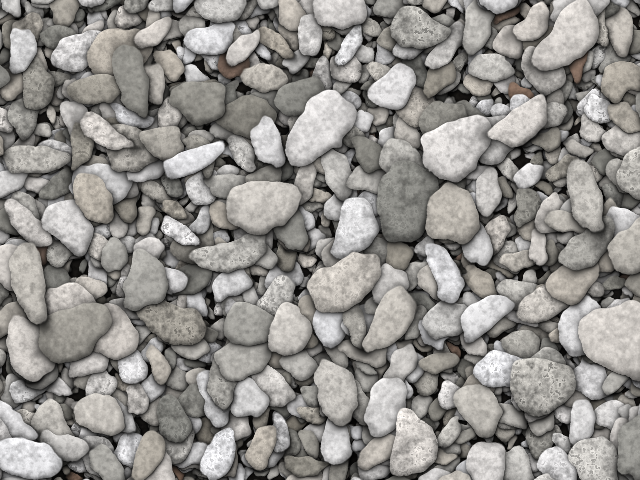
A WebGL 1 fragment shader for this texture:

```glsl
precision highp float;
// A beach of pale grey, weathered pebbles piled in layers under soft daylight.
uniform vec2 u_resolution;

const int LAYERS = 6;
const float SMALLEST_CELL = 0.033;
const float LAYER_GROWTH = 1.31;
const vec2 LIGHT_DIR = vec2(-0.34, 0.94);

const vec3 GAP = vec3(0.12, 0.11, 0.10);
const vec3 SLATE = vec3(0.48, 0.48, 0.46);
const vec3 STONE = vec3(0.76, 0.75, 0.73);
const vec3 CHALK = vec3(0.90, 0.90, 0.91);
const vec3 TAN = vec3(0.72, 0.66, 0.58);
const vec3 RUST = vec3(0.50, 0.38, 0.31);

vec4 hash4(vec2 p) {
  vec4 q = fract(p.xyxy * vec4(0.1031, 0.1030, 0.0973, 0.1099));
  q += dot(q, q.wzxy + 33.33);
  return fract((q.xxyz + q.yzzw) * q.zywx);
}

float noise(vec2 p) {
  vec2 i = floor(p), f = fract(p);
  f = f * f * (3.0 - 2.0 * f);
  float low = mix(hash4(i).x, hash4(i + vec2(1.0, 0.0)).x, f.x);
  float high = mix(hash4(i + vec2(0.0, 1.0)).x, hash4(i + 1.0).x, f.x);
  return mix(low, high, f.y);
}

float fbm(vec2 p) {
  float sum = 0.0, amp = 0.5;
  for (int i = 0; i < 3; i++) {
    sum += amp * noise(p);
    p = mat2(1.6, 1.2, -1.2, 1.6) * p + 7.3;
    amp *= 0.6;
  }
  return sum / 0.98;
}

// Relative radius of a rounded, bent and lumpy outline: 1.0 on the edge.
float pebbleRadius(vec2 q, vec4 rnd) {
  q.y += (rnd.x - 0.5) * 0.7 * (q.x * q.x - 0.35);
  float angle = atan(q.y, q.x + 0.0001);
  vec2 powered = pow(abs(q) + 0.0001, vec2(2.3));
  float lumps = 0.08 * sin(2.0 * angle + 6.28 * rnd.y)
              + 0.08 * sin(3.0 * angle + 6.28 * rnd.z)
              + 0.03 * sin(5.0 * angle + 6.28 * rnd.w);
  return pow(powered.x + powered.y, 1.0 / 2.3) / (1.0 + lumps);
}

// Mineral colour from dark slate to chalk, with tan and rare rust stones.
vec3 pebbleColor(vec4 rnd, float lightness, float rustShare) {
  float tone = rnd.x + lightness;
  vec3 color = mix(SLATE, STONE, smoothstep(0.0, 0.42, tone));
  color = mix(color, CHALK, smoothstep(0.40, 0.95, tone));
  color = mix(color, TAN, 0.4 * rnd.y * rnd.y);
  return mix(color, RUST, 0.75 * step(1.0 - rustShare, rnd.z));
}

// Surface texture: broad stains, fine grain and dark pits.
vec3 weather(vec3 color, float stain, float grain, float roughness) {
  color *= 1.0 + (stain - 0.5) * mix(0.12, 0.70, roughness);
  color *= 1.0 + (grain - 0.5) * mix(0.34, 0.90, roughness);
  float pits = smoothstep(0.58, 0.74, grain) * smoothstep(0.42, 0.62, stain);
  return color * (1.0 - 0.5 * pits * roughness);
}

// Paints one grid of pebbles, each with its contact shadow, over the color.
vec3 paintLayer(vec3 color, vec2 p, float cell, float layer, vec2 surface) {
  float depth = layer / float(LAYERS - 1);
  float density = mix(1.0, 0.40, depth);
  vec2 home = floor(p / cell);
  for (int y = -1; y <= 1; y++) {
    for (int x = -1; x <= 1; x++) {
      vec2 id = home + vec2(float(x), float(y));
      vec4 place = hash4(id + 31.7 * layer + 60.0);
      vec4 form = hash4(id + 57.3 * layer + 171.0);
      vec4 mineral = hash4(id + 43.9 * layer + 293.0);
      if (form.x * 0.5 + mineral.w * 0.5 > density + 0.06) continue;

      vec2 center = (id + 0.5 + 0.76 * (place.xy - 0.5)) * cell;
      vec2 offset = p - center;
      float major = cell * (0.42 + 0.24 * place.z);
      float minor = major * (0.43 + 0.42 * form.w);
      float turn = 3.14 * (place.w - 0.5);
      mat2 spin = mat2(cos(turn), -sin(turn), sin(turn), cos(turn));
      vec2 q = spin * offset / vec2(major, minor);
      float radius = pebbleRadius(q, form);
      float dist = (radius - 1.0) * minor;
      if (dist > 0.28 * cell) continue;

      float below = dot(normalize(offset + 0.00001), -LIGHT_DIR);
      float shadow = exp(-max(dist, 0.0) / (0.035 * cell + 0.0018));
      color *= 1.0 - shadow * (0.60 + 0.28 * below);

      vec2 slope = (q * vec2(minor / major, 1.0)) * spin;
      float facing = dot(slope, LIGHT_DIR);
      float rim = smoothstep(0.66, 1.02, radius);
      float light = 0.99 + 0.12 * facing * radius;
      light *= 1.0 - rim * (0.20 - 0.24 * facing);
      vec3 body = pebbleColor(mineral, mix(0.0, 0.12, depth), 0.012 * (1.0 - depth));
      body = weather(body, surface.x, surface.y, place.x * place.x);
      float edge = max(0.0012, 0.5 / u_resolution.y);
      color = mix(color, body * light, 1.0 - smoothstep(-edge, edge, dist));
    }
  }
  return color;
}

void main() {
  vec2 p = gl_FragCoord.xy / u_resolution.y;
  vec2 surface = vec2(fbm(p * 38.0), fbm(p * 120.0 + 19.0));
  vec2 wobble = vec2(noise(p * 42.0), noise(p * 42.0 + 50.0)) - 0.5;
  vec2 warped = p + 0.010 * wobble + 0.003 * (surface.y - 0.5);
  vec3 color = GAP * (0.6 + 0.8 * surface.y);
  float cell = SMALLEST_CELL;
  for (int i = 0; i < LAYERS; i++) {
    color = paintLayer(color, warped, cell, float(i), surface);
    cell *= LAYER_GROWTH;
  }
  gl_FragColor = vec4(clamp(color, 0.0, 1.0), 1.0);
}
```
